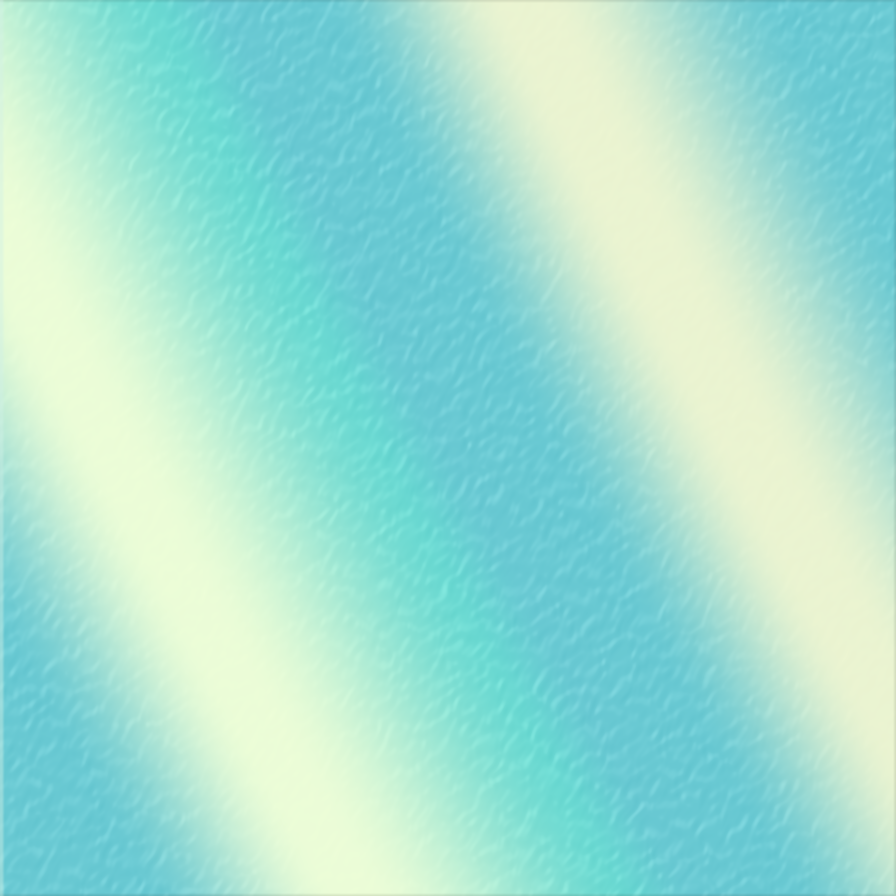
Write a Shadertoy shader that draws this background.

```glsl
#define BAND_SLOPE 0.54
#define BAND_BEND 0.04
#define GRAIN_SCALE vec2(150.0, 85.0)
#define GRAIN_TILT 0.45
#define GRAIN_STRENGTH 0.075
#define RIM_WIDTH 0.004

const vec3 BLUE = vec3(0.412, 0.788, 0.826);
const vec3 TURQUOISE = vec3(0.412, 0.850, 0.822);
const vec3 LIME_CREAM = vec3(0.922, 0.990, 0.842);
const vec3 WARM_CREAM = vec3(0.918, 0.955, 0.818);

float hash(vec2 cell) {
    vec3 h = fract(vec3(cell.xyx) * 0.1031);
    h += dot(h, h.yzx + 33.33);
    return fract((h.x + h.y) * h.z);
}

float valueNoise(vec2 p) {
    vec2 cell = floor(p);
    vec2 f = fract(p);
    f = f * f * (3.0 - 2.0 * f);
    float low = mix(hash(cell), hash(cell + vec2(1, 0)), f.x);
    float high = mix(hash(cell + vec2(0, 1)), hash(cell + vec2(1, 1)), f.x);
    return mix(low, high, f.y);
}

// Rises from a to b, then falls from c to d
float band(float a, float b, float c, float d, float s) {
    return smoothstep(a, b, s) * (1.0 - smoothstep(c, d, s));
}

// Slanted flecks lit from one side
float relief(vec2 p) {
    float c = cos(GRAIN_TILT), s = sin(GRAIN_TILT);
    vec2 q = mat2(c, s, -s, c) * p * GRAIN_SCALE;
    q += 0.8 * valueNoise(p * 60.0);
    float slope = valueNoise(q) - valueNoise(q + vec2(0.6, -0.3));
    return max(slope, 0.0) * 1.3 + min(slope, 0.0) * 0.45;
}

void mainImage(out vec4 fragColor, in vec2 fragCoord) {
    vec2 uv = fragCoord / iResolution.xy;

    // Position across the gently curved diagonal bands
    float down = 1.0 - uv.y;
    float across = uv.x - BAND_SLOPE * down - BAND_BEND * (down - 0.7) * (down - 0.7);

    // Water colours, then the two cream ridges
    float turquoise = band(-0.22, -0.10, 0.14, 0.235, across);
    float lime = band(-0.385, -0.165, -0.135, 0.17, across);
    float warm = band(0.335, 0.545, 0.585, 0.86, across);
    vec3 color = mix(BLUE, TURQUOISE, turquoise);
    color = mix(color, LIME_CREAM, lime);
    color = mix(color, WARM_CREAM, warm);

    // Grain fades out over the cream
    float cream = max(lime, warm);
    color += GRAIN_STRENGTH * relief(uv) * mix(1.0, 0.08, cream) * vec3(1.2, 0.8, 0.7);

    // Bevelled rim: bright at the left, shaded on the other sides
    float shade = min(min(uv.y, down), 1.0 - uv.x);
    color *= 1.0 - 0.09 * (1.0 - smoothstep(0.0, RIM_WIDTH, shade));
    float shine = 1.0 - smoothstep(0.4 * RIM_WIDTH, 1.5 * RIM_WIDTH, uv.x);
    color = mix(color, vec3(0.82, 0.94, 0.90), 0.45 * shine);

    fragColor = vec4(clamp(color, 0.0, 1.0), 1.0);
}
```
